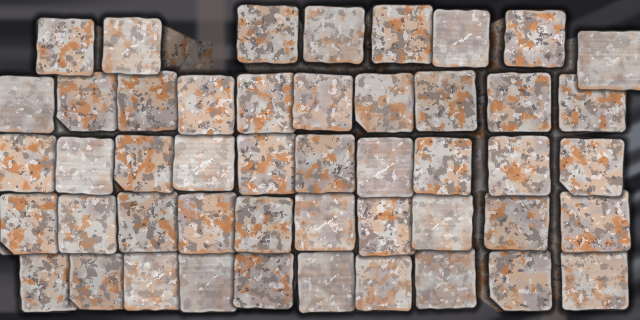
Give the GLSL for this pattern, as a WebGL 2 fragment shader.

```glsl
#version 300 es
precision highp float;

uniform vec2 u_resolution;
out vec4 fragColor;

const vec3 STEEL = vec3(0.69, 0.64, 0.63);
const vec3 PALE = vec3(0.80, 0.78, 0.76);
const vec3 TAN = vec3(0.81, 0.69, 0.60);
const vec3 BROWN = vec3(0.54, 0.49, 0.47);
const vec3 ORANGE = vec3(0.76, 0.49, 0.30);
const vec3 SLATE = vec3(0.30, 0.29, 0.31);
const vec3 NIGHT = vec3(0.16, 0.16, 0.18);

float hash(vec2 p) {
    vec3 q = fract(p.xyx * 0.1031);
    q += dot(q, q.yzx + 33.33);
    return fract((q.x + q.y) * q.z);
}

float noise(vec2 p) {
    vec2 i = floor(p), f = fract(p);
    f *= f * (3.0 - 2.0 * f);
    return mix(mix(hash(i), hash(i + vec2(1, 0)), f.x),
               mix(hash(i + vec2(0, 1)), hash(i + vec2(1, 1)), f.x), f.y);
}

float fbm(vec2 p) {
    float sum = 0.0, amp = 0.53;
    for (int k = 0; k < 4; k++) {
        sum += amp * noise(p);
        p = mat2(0.8, 0.6, -0.6, 0.8) * p * 2.03 + 17.0;
        amp *= 0.5;
    }
    return sum;
}

float roundBox(vec2 p, vec2 halfSize, float radius) {
    vec2 q = abs(p) - halfSize + radius;
    return length(max(q, 0.0)) + min(max(q.x, q.y), 0.0) - radius;
}

// Mottled steel with rust, pits, saw marks and chalk strokes
vec3 metal(vec2 q, vec2 id) {
    vec2 s = q + id * 7.3 + 20.0;
    float rust = smoothstep(0.1, 0.75, hash(id + 3.7));
    vec3 c = mix(STEEL, PALE, smoothstep(0.32, 0.62, fbm(s * 15.0) + 0.25 * (hash(id + 9.1) - 0.5)));
    c = mix(c, TAN, (0.2 + 0.7 * rust) * smoothstep(0.42, 0.62, fbm(s * 21.0 + 9.0)));
    c = mix(c, BROWN, (0.35 + 0.55 * rust) * smoothstep(0.5, 0.66, fbm(s * 48.0)));
    c = mix(c, ORANGE, (0.15 + 0.65 * rust) * smoothstep(0.55, 0.7, fbm(s * 34.0 + 31.0)));
    c = mix(c, SLATE, 0.6 * rust * smoothstep(0.66, 0.76, fbm(s * 65.0 + 5.0)));
    c = mix(c, vec3(0.9, 0.88, 0.88), 0.75 * smoothstep(0.64, 0.75, fbm(s * 58.0 + 70.0)));
    c *= 1.0 + 0.12 * (1.0 - rust) * (noise(s * vec2(9.0, 170.0)) - 0.5);
    vec2 chalk = mat2(0.83, -0.56, 0.56, 0.83) * q;
    float stroke = smoothstep(0.006, 0.001, abs(chalk.y + 0.008 * noise(s * 60.0)))
                 * smoothstep(0.05, 0.035, abs(chalk.x)) * step(0.45, noise(s * 130.0));
    return mix(c, vec3(0.92), stroke * 0.8 * step(rust, 0.4));
}

// Dim, blurred yard behind the stack
vec3 backdrop(vec2 p) {
    float bars = noise(vec2(p.x * 1.5, (p.y - 0.45 * max(p.x - 1.5, 0.0)) * 24.0));
    vec3 c = mix(NIGHT * 0.8, SLATE, smoothstep(0.3, 0.9, bars));
    c = mix(c, vec3(0.5, 0.53, 0.57), 0.6 * smoothstep(0.65, 0.95, bars) * smoothstep(1.7, 1.9, p.x));
    float post = smoothstep(0.06, 0.03, abs(p.x - 0.66)) * step(0.5, p.y)
               + smoothstep(0.05, 0.03, abs(p.x - 1.73)) * step(p.y, 0.5);
    return mix(c, BROWN * 0.75, 0.7 * post);
}

void main() {
    vec2 p = gl_FragCoord.xy / u_resolution.y;
    float aa = 1.2 / u_resolution.y;
    vec3 sides = backdrop(p), faces = vec3(0.0);
    float cover = 0.0, nearest = 1.0;

    for (int r = 0; r < 5; r++) {
        for (int i = 0; i < 10; i++) {
            bool top = r == 4;
            if (top && (i == 0 || i == 3)) continue;
            float x = float(i), y = float(r);
            vec2 id = vec2(x, y);
            vec2 jitter = vec2(hash(id + 41.3), hash(id + 77.9)) - 0.5;

            // Bar position: uneven rows, wider spacing at the right
            vec2 centre = vec2(0.086 + 0.186 * x + 0.047 * max(x - 7.0, 0.0),
                               0.125 + 0.172 * y + 0.004 * y * y);
            if (top) {
                centre.x += clamp((x - 3.6) * 0.025, -0.062, 0.057);
                centre.y += i < 3 ? -0.018 : i == 9 ? -0.07 : 0.01;
            }
            if (r == 0) centre.x += max(0.06 - 0.02 * x, 0.0);
            centre += jitter * vec2(0.014, 0.016);
            vec2 size = vec2(0.094 + 0.006 * max(x - 7.0, 0.0), 0.094) + 0.008 * jitter.yx;

            // Receding side
            vec2 q = p - centre;
            vec2 depth = (vec2(1.0, 0.58) - centre) * 0.27;
            float t = clamp(dot(q, depth) / max(dot(depth, depth), 0.0001), 0.0, 1.0);
            float sideDist = roundBox(q - depth * t, size, 0.015);
            if (sideDist < aa)
                sides = mix(sides, metal(q, id + 30.0) * mix(0.85, 0.5, t), smoothstep(aa, -aa, sideDist));

            // End face, some with a cut corner
            float tilt = 0.07 * jitter.x;
            q = mat2(1.0, -tilt, tilt, 1.0) * q;
            float d = roundBox(q, size, 0.018) + 0.005 * (noise(p * 35.0 + id * 5.0) - 0.5);
            if (hash(id + 5.5) > 0.9) d = max(d, dot(q, vec2(-0.707)) - 0.105);
            nearest = min(nearest, d);
            faces *= mix(0.5, 1.0, smoothstep(-0.002, 0.014, d));
            if (d < aa) {
                vec3 c = metal(q, id) * (0.9 + 0.16 * hash(id + 13.0));
                float rim = smoothstep(-0.016, -0.007, d) * smoothstep(0.3, 0.6, noise(p * 45.0));
                float lower = smoothstep(-0.05, -0.08, q.y) * step(0.4, hash(id + 61.0));
                c = mix(c, mix(PALE, mix(TAN, ORANGE, 0.6), lower), rim * 0.7);
                c = mix(c, SLATE * 0.8, 0.85 * smoothstep(-0.006, 0.0, d));
                float mask = smoothstep(aa, -aa, d);
                faces = mix(faces, c, mask);
                cover = max(cover, mask);
            }
        }
    }

    // Narrow gaps fall into shadow
    sides *= mix(0.35, 1.0, smoothstep(0.0, 0.025, nearest));
    fragColor = vec4(mix(sides, faces, cover), 1.0);
}
```
